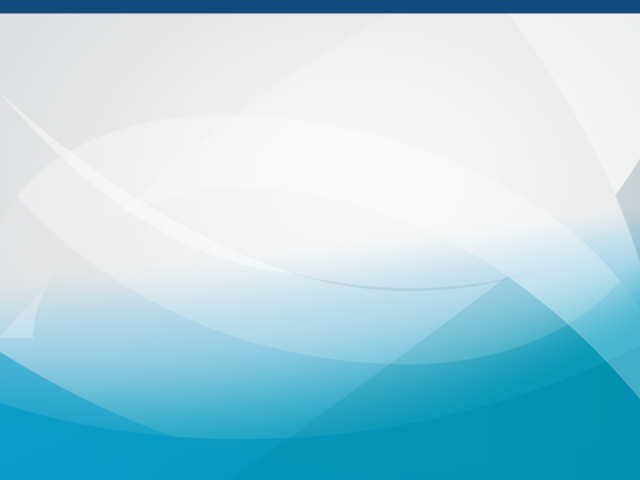
Reproduce this background procedurally as a WebGL 1 fragment shader.

```glsl
precision highp float;
// Soft grey sky fading into teal water, crossed by translucent curved veils under a navy bar.

uniform vec2 u_resolution;

const vec3 NAVY = vec3(0.07, 0.29, 0.49);
const vec3 PALE_BLUE = vec3(0.67, 0.835, 0.91);
const vec3 TEAL = vec3(0.05, 0.62, 0.75);
const vec3 DEEP_LEFT = vec3(0.03, 0.61, 0.78);
const vec3 DEEP_RIGHT = vec3(0.01, 0.57, 0.71);
const vec3 SHADE = vec3(0.0, 0.52, 0.62);
const vec3 SLATE = vec3(0.35, 0.50, 0.55);

// Parabola through three points, evaluated at x.
float parabola(float x, vec2 a, vec2 b, vec2 c) {
  float slopeAB = (b.y - a.y) / (b.x - a.x);
  float slopeBC = (c.y - b.y) / (c.x - b.x);
  float bend = (slopeBC - slopeAB) / (c.x - a.x);
  return a.y + (x - a.x) * (slopeAB + bend * (x - b.x));
}

// Two quarter ellipses joined at the apex; a negative height makes a valley.
float arch(float x, vec2 apex, vec2 leftRadii, vec2 rightRadii) {
  vec2 radii = x < apex.x ? leftRadii : rightRadii;
  float u = (x - apex.x) / radii.x;
  return apex.y + radii.y * (1.0 - sqrt(max(0.0, 1.0 - u * u)));
}

// Antialiased step: 1 where the value lies past the edge.
float past(float value, float edge, float softness) {
  return smoothstep(-softness, softness, value - edge);
}

// Grey, pale blue and teal blended down a tilted horizon.
vec3 background(vec2 p, float depth) {
  float glow = smoothstep(0.0, 0.75, length(p - vec2(0.56, 0.38)));
  vec3 grey = mix(vec3(0.96), vec3(0.86, 0.865, 0.87), glow);
  vec3 color = mix(grey, PALE_BLUE, smoothstep(0.0, 0.38, depth));
  return mix(color, TEAL, smoothstep(0.28, 1.05, depth));
}

void main() {
  // Canvas coordinates from 0 to 1, with y running downward.
  vec2 p = gl_FragCoord.xy / u_resolution;
  p.y = 1.0 - p.y;
  float soft = 1.0 / u_resolution.y;

  float horizon = 0.57 - 0.15 * p.x;
  float waterline = parabola(p.x, vec2(0.0, 0.96), vec2(0.55, 0.93), vec2(1.0, 0.68));
  float depth = clamp((p.y - horizon) / (waterline - horizon), 0.0, 1.1);
  vec3 color = background(p, depth);

  // Coverage of the large sweeping edges.
  float belowDome = past(p.y, arch(p.x, vec2(0.339, 0.240),
    vec2(0.349, 0.304), vec2(0.729, 0.694)), soft);
  float aboveBowl = 1.0 - past(p.y, arch(p.x, vec2(0.638, 0.759),
    vec2(0.781, -0.929), vec2(0.371, -0.321)), soft);
  float belowInner = past(p.y, arch(p.x, vec2(0.378, 0.392),
    vec2(0.326, 0.3125), vec2(1.042, 2.222)), soft);
  float rightOfRay = past(p.y, parabola(p.x, vec2(0.176, 0.460),
    vec2(0.378, 0.231), vec2(0.612, 0.028)), soft);
  float rightOfSail = past(p.x, parabola(p.y, vec2(0.028, 0.794),
    vec2(0.208, 0.885), vec2(0.547, 1.0)), soft);
  float belowRim = past(p.y, parabola(p.x, vec2(0.781, 0.582),
    vec2(0.898, 0.503), vec2(1.0, 0.330)), soft);

  // Water: left wedge, broad shaded diagonal, then the deep basin.
  float wedge = past(p.y, parabola(p.x, vec2(0.0, 0.733),
    vec2(0.13, 0.830), vec2(0.273, 0.910)), soft);
  color = mix(color, mix(PALE_BLUE, DEEP_LEFT, 0.55 + 0.45 * depth), 0.75 * wedge);
  float basin = past(p.y, arch(p.x, vec2(0.378, 0.915),
    vec2(0.651, -0.410), vec2(1.172, -1.285)), soft);
  color = mix(color, mix(DEEP_LEFT, DEEP_RIGHT, p.x), 0.85 * basin);
  float diagonal = past(p.y, parabola(p.x, vec2(0.358, 1.0),
    vec2(0.586, 0.781), vec2(0.781, 0.587)), soft);
  color = mix(color, SHADE, 0.20 * diagonal * belowInner);

  // Translucent white veils.
  float veil = mix(0.25, 0.09, min(depth, 1.0));
  color = mix(color, vec3(1.0), veil * belowDome * aboveBowl);
  color = mix(color, vec3(1.0), 0.08 * belowDome * (1.0 - belowInner));
  color = mix(color, vec3(1.0), 0.18 * rightOfRay * (1.0 - belowInner) * (1.0 - rightOfSail));
  color = mix(color, vec3(1.0), 0.45 * rightOfSail * (1.0 - belowRim));
  color = mix(color, SLATE, 0.20 * rightOfSail * belowRim * (1.0 - belowDome));

  // Bright swoosh tapering into a thin dark crescent.
  vec2 tip = vec2(0.0, 0.194);
  vec2 joint = vec2(0.456, 0.569);
  vec2 tail = vec2(0.82, 0.572);
  float swoosh = past(p.y, parabola(p.x, tip, vec2(0.228, 0.425), joint), soft)
    * (1.0 - past(p.y, parabola(p.x, tip, vec2(0.195, 0.434), joint), soft))
    * (1.0 - step(joint.x, p.x));
  color = mix(color, vec3(1.0), 0.42 * swoosh);
  float crescent = past(p.y, parabola(p.x, joint, vec2(0.62, 0.600), tail), soft)
    * (1.0 - past(p.y, parabola(p.x, joint, vec2(0.62, 0.606), tail), soft))
    * step(joint.x, p.x) * (1.0 - step(tail.x, p.x));
  color = mix(color, SLATE, 0.16 * crescent);

  // Top bar.
  color = mix(NAVY, color, past(p.y, 0.028, soft));
  gl_FragColor = vec4(color, 1.0);
}
```
